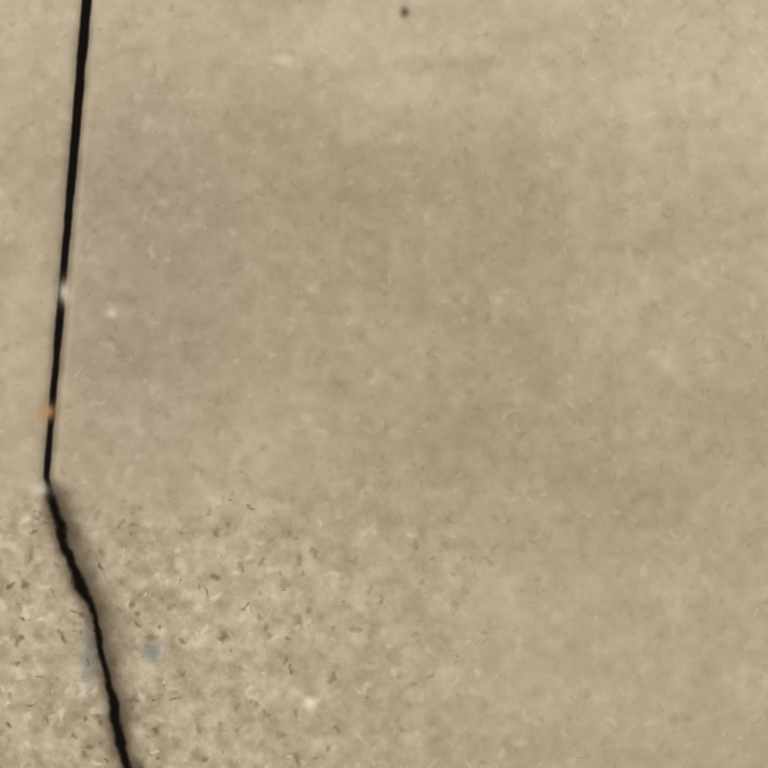
Give the GLSL for this texture, as a WebGL 2 fragment shader.

```glsl
#version 300 es
precision highp float;
// Sunlit concrete slab split by a dark joint that bends near the left edge.
// Layered value noise gives the grain, warped jittered cells give the grit,
// and distances to line segments give the joint with its rim and soft shadow.
uniform vec2 u_resolution;
out vec4 fragColor;

const vec3 CONCRETE = vec3(0.702, 0.642, 0.532);
const vec3 SUNLIT = vec3(0.775, 0.715, 0.610);
const vec3 SHADED = vec3(0.638, 0.578, 0.478);
const vec3 MAUVE = vec3(0.630, 0.570, 0.495);
const vec3 PALE_CHIP = vec3(0.900, 0.850, 0.760);
const vec3 RUST_CHIP = vec3(0.720, 0.550, 0.390);
const vec3 BLUE_STAIN = vec3(0.400, 0.430, 0.440);
const vec3 SOIL = vec3(0.270, 0.225, 0.175);
const vec3 JOINT = vec3(0.070, 0.055, 0.045);

float hash(vec2 p) {
  return fract(sin(dot(p, vec2(127.1, 311.7))) * 43758.5453);
}

float valueNoise(vec2 p) {
  vec2 i = floor(p), f = fract(p);
  f = f * f * (3.0 - 2.0 * f);
  return mix(mix(hash(i), hash(i + vec2(1, 0)), f.x),
             mix(hash(i + vec2(0, 1)), hash(i + vec2(1, 1)), f.x), f.y);
}

// Centred fractal noise, roughly -0.5 to 0.5
float fbm(vec2 p) {
  float sum = 0.0, amp = 0.5;
  for (int k = 0; k < 4; k++) {
    sum += amp * (valueNoise(p) - 0.5);
    p = mat2(1.6, 1.2, -1.2, 1.6) * p + 17.3;
    amp *= 0.55;
  }
  return sum;
}

// Soft elliptical patch: 1 at the centre, fading outwards
float patchAt(vec2 p, vec2 centre, vec2 radius) {
  vec2 d = (p - centre) / radius;
  return exp(-dot(d, d));
}

// Scattered irregular grains of varied strength, one candidate per cell
float grains(vec2 p, float cells, float density, float seed) {
  vec2 q = p * cells;
  q += 0.8 * (vec2(valueNoise(q * 1.7 + seed), valueNoise(q * 1.7 - seed)) - 0.5);
  vec2 base = floor(q);
  float cover = 0.0;
  for (int j = -1; j <= 1; j++)
    for (int i = -1; i <= 1; i++) {
      vec2 cell = base + vec2(i, j);
      vec2 centre = cell + vec2(hash(cell + seed), hash(cell + seed + 5.7));
      float radius = mix(0.25, 0.65, hash(cell + seed + 9.1));
      float strength = step(hash(cell + seed + 2.3), density) * hash(cell + seed + 7.9);
      cover = max(cover, strength * smoothstep(radius, 0.0, distance(q, centre)));
    }
  return cover;
}

// x: signed horizontal offset from the segment, y: distance to it
vec2 segment(vec2 p, vec2 a, vec2 b) {
  vec2 ab = b - a, ap = p - a;
  float t = clamp(dot(ap, ab) / dot(ab, ab), 0.0, 1.0);
  vec2 d = ap - ab * t;
  return vec2(d.x, length(d));
}

vec2 nearer(vec2 a, vec2 b) { return a.y < b.y ? a : b; }

void main() {
  vec2 uv = gl_FragCoord.xy / u_resolution;
  float soft = max(0.0024, 1.0 / u_resolution.y);

  // Broad tone: bright top right, darker middle, mauve beside the joint
  vec3 col = mix(CONCRETE, SUNLIT, 0.65 * smoothstep(0.76, 0.94, uv.y + 0.14 * (uv.x - 0.5)));
  col = mix(col, SUNLIT, 0.45 * patchAt(uv, vec2(0.52, 0.945), vec2(0.13, 0.022)));
  col = mix(col, SHADED, 0.30 * patchAt(uv, vec2(0.60, 0.915), vec2(0.10, 0.012)));
  col = mix(col, SHADED, 0.65 * patchAt(uv, vec2(0.38, 0.70), vec2(0.32, 0.17)));
  col = mix(col, SHADED, 0.40 * patchAt(uv, vec2(0.68, 0.38), vec2(0.30, 0.13)));
  col = mix(col, MAUVE, 0.70 * patchAt(uv, vec2(0.18, 0.64), vec2(0.11, 0.24)));
  col = mix(col, SUNLIT, 0.30 * smoothstep(0.10, 0.02, uv.x));
  col += 0.075 * fbm(uv * vec2(6.0, 9.0)) + 0.045 * fbm(uv * 24.0 + 8.0);

  // Fine grain, coarser where the surface has worn away at lower left
  float edge = uv.y + 0.14 * fbm(uv * 9.0);
  float worn = smoothstep(0.41, 0.25, edge) * smoothstep(0.78, 0.15, uv.x);
  col += mix(0.085, 0.26, worn) * fbm(uv * 62.0);
  col += mix(0.03, 0.09, worn) * fbm(uv * 120.0 + 40.0);
  col = mix(col, SOIL, grains(uv, 62.0, 0.30, 3.0) * mix(0.12, 0.55, worn));
  col = mix(col, PALE_CHIP, grains(uv, 54.0, 0.32, 31.0) * mix(0.22, 0.70, worn));

  // Individual marks
  col = mix(col, SOIL, 0.65 * patchAt(uv, vec2(0.527, 0.984), vec2(0.006, 0.007)));
  col = mix(col, PALE_CHIP, 0.95 * patchAt(uv, vec2(0.404, 0.085), vec2(0.008)));
  col = mix(col, PALE_CHIP, 0.45 * patchAt(uv, vec2(0.368, 0.922), vec2(0.014, 0.006)));
  col = mix(col, PALE_CHIP, 0.55 * patchAt(uv, vec2(0.146, 0.592), vec2(0.007)));
  col = mix(col, PALE_CHIP, 0.35 * patchAt(uv, vec2(0.870, 0.529), vec2(0.009, 0.013)));
  col = mix(col, BLUE_STAIN, 0.55 * patchAt(uv, vec2(0.200, 0.150), vec2(0.013, 0.014)));

  // Joint: straight above the bend, ragged below it
  vec2 bend = vec2(0.060, 0.378);
  float lower = smoothstep(0.385, 0.355, uv.y);
  vec2 p = uv + vec2(mix(0.002, 0.012, lower) * fbm(uv * 34.0), 0.0);
  vec2 joint = segment(p, vec2(0.114, 1.01), bend);
  joint = nearer(joint, segment(p, bend, vec2(0.092, 0.268)));
  joint = nearer(joint, segment(p, vec2(0.092, 0.268), vec2(0.119, 0.206)));
  joint = nearer(joint, segment(p, vec2(0.119, 0.206), vec2(0.167, -0.01)));
  float ragged = fbm(vec2(uv.y * 30.0, 4.0));
  float width = mix(mix(0.0036, 0.0060, smoothstep(0.4, 0.95, uv.y)), 0.0052, lower);
  width += mix(0.002, 0.006, lower) * ragged;
  float reach = mix(0.009, joint.x > 0.0 ? 0.024 : 0.015, lower) * (1.0 + 0.8 * fbm(uv * 40.0));
  float rim = exp(-pow((joint.x - 0.014) / 0.004, 2.0)) * (1.0 - lower);
  col = mix(col, SUNLIT, 0.40 * rim);
  col = mix(col, SOIL, mix(0.55, 0.78, lower) * exp(-pow(joint.y / reach, 2.0)));
  col = mix(col, BLUE_STAIN, 0.40 * patchAt(uv, vec2(0.115, 0.145), vec2(0.010, 0.04)));
  float blur = soft * mix(1.0, 1.5, lower);
  col = mix(col, JOINT, 0.97 * smoothstep(width + blur, width - blur, joint.y));

  // Chips caught in the joint
  col = mix(col, PALE_CHIP, 0.80 * patchAt(uv, vec2(0.083, 0.620), vec2(0.007, 0.016)));
  col = mix(col, RUST_CHIP, 0.90 * patchAt(uv, vec2(0.062, 0.464), vec2(0.011, 0.011)));
  col = mix(col, PALE_CHIP, 0.65 * patchAt(uv, vec2(0.052, 0.362), vec2(0.013, 0.010)));
  fragColor = vec4(clamp(col, 0.0, 1.0), 1.0);
}
```
